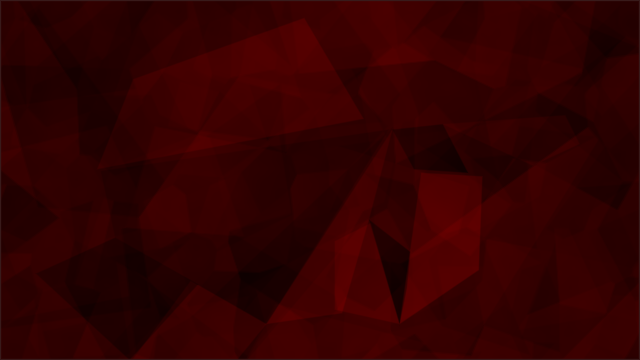
Write a Shadertoy shader that draws this background.

```glsl
// Dark red crumpled facets: translucent shards over large folded planes, in a thin grey frame.

const float BASE_RED = 0.182;
const vec3 FRAME_COLOUR = vec3(0.22, 0.10, 0.10);
const float FRAME_WIDTH = 0.0035;

vec2 hash2(vec2 p) {
    vec3 q = fract(p.xyx * vec3(0.1031, 0.1030, 0.0973));
    q += dot(q, q.yzx + 33.33);
    return fract((q.xx + q.yz) * q.zy);
}

mat2 rotation(float angle) {
    float c = cos(angle), s = sin(angle);
    return mat2(c, s, -s, c);
}

float cross2(vec2 a, vec2 b) {
    return a.x * b.y - a.y * b.x;
}

float cornerSlope(vec2 cell, vec2 corner, vec2 f) {
    return dot(hash2(cell + corner) * 2.0 - 1.0, f - corner);
}

float gradientNoise(vec2 p) {
    vec2 cell = floor(p), f = fract(p);
    vec2 u = f * f * f * (f * (f * 6.0 - 15.0) + 10.0);
    float low = mix(cornerSlope(cell, vec2(0, 0), f), cornerSlope(cell, vec2(1, 0), f), u.x);
    float high = mix(cornerSlope(cell, vec2(0, 1), f), cornerSlope(cell, vec2(1, 1), f), u.x);
    return mix(low, high, u.y);
}

// Tone of one cell: a flat value, a gentle slope and a sharp crease.
float shardTone(vec2 cell, vec2 offset, float blur) {
    vec2 h = hash2(cell + 71.0);
    vec2 direction = rotation(6.2832 * h.y) * vec2(1.0, 0.0);
    float along = dot(offset, direction);
    float crease = smoothstep(-blur, blur, along + 0.15) - 0.5;
    return (h.x * 2.0 - 1.0) + 0.7 * crease + 0.5 * along;
}

// Irregular straight-edged cells, antialiased across their shared edges.
float shards(vec2 p, float blur) {
    vec2 home = floor(p);
    vec2 r1 = vec2(0.0), r2 = vec2(0.0), cell1 = home, cell2 = home;
    float d1 = 100.0, d2 = 100.0;
    for (int j = -2; j <= 2; j++)
    for (int i = -2; i <= 2; i++) {
        vec2 cell = home + vec2(i, j);
        vec2 r = cell + hash2(cell) - p;
        float d = dot(r, r);
        if (d < d1) {
            d2 = d1; r2 = r1; cell2 = cell1;
            d1 = d; r1 = r; cell1 = cell;
        } else if (d < d2) {
            d2 = d; r2 = r; cell2 = cell;
        }
    }
    float edge = (d2 - d1) / (2.0 * max(length(r2 - r1), 0.001));
    float own = shardTone(cell1, r1, blur);
    float other = shardTone(cell2, r2, blur);
    return mix(0.5 * (own + other), own, smoothstep(0.0, blur, edge));
}

float insideEdge(vec2 p, vec2 a, vec2 b) {
    return cross2(normalize(b - a), p - a);
}

// Convex four-cornered plane, shaded from corner a towards corner c.
float fold(vec2 p, vec2 a, vec2 b, vec2 c, vec2 d, float blur) {
    float turn = sign(cross2(c - a, d - b));
    float depth = min(min(turn * insideEdge(p, a, b), turn * insideEdge(p, b, c)),
                      min(turn * insideEdge(p, c, d), turn * insideEdge(p, d, a)));
    float along = clamp(dot(p - a, c - a) / dot(c - a, c - a), 0.0, 1.0);
    return smoothstep(-blur, blur, depth) * mix(0.8, 1.15, along);
}

// The large light and dark planes that carry the composition.
float largeFolds(vec2 p, float blur) {
    float t = 0.0;
    t += 0.075 * fold(p, vec2(0.27, 0.53), vec2(0.37, 0.78), vec2(0.845, 0.95), vec2(1.01, 0.67), blur);
    t += 0.110 * fold(p, vec2(1.17, 0.52), vec2(1.34, 0.51), vec2(1.33, 0.25), vec2(1.11, 0.10), blur);
    t += 0.075 * fold(p, vec2(1.09, 0.64), vec2(0.74, 0.10), vec2(0.95, 0.13), vec2(1.025, 0.39), blur);
    t += 0.070 * fold(p, vec2(0.93, 0.33), vec2(1.03, 0.38), vec2(1.11, 0.10), vec2(0.93, 0.14), blur);
    t += 0.060 * fold(p, vec2(0.53, 0.22), vec2(0.74, 0.10), vec2(0.65, -0.01), vec2(0.36, -0.01), blur);
    t += 0.045 * fold(p, vec2(1.23, 0.655), vec2(1.57, 0.68), vec2(1.61, 0.60), vec2(1.48, 0.54), blur);
    t -= 0.035 * fold(p, vec2(0.28, 0.525), vec2(1.08, 0.64), vec2(0.74, 0.10), vec2(0.32, 0.34), blur);
    t -= 0.090 * fold(p, vec2(1.09, 0.64), vec2(1.23, 0.655), vec2(1.30, 0.52), vec2(1.15, 0.53), blur);
    t -= 0.070 * fold(p, vec2(0.10, 0.24), vec2(0.32, 0.34), vec2(0.55, 0.21), vec2(0.36, 0.0), blur);
    t -= 0.110 * fold(p, vec2(1.025, 0.39), vec2(1.14, 0.30), vec2(1.13, 0.20), vec2(1.11, 0.10), blur);
    return t;
}

void mainImage(out vec4 fragColor, in vec2 fragCoord) {
    float pixel = 1.0 / iResolution.y;
    vec2 p = fragCoord * pixel;
    vec2 size = iResolution.xy * pixel;

    // Overlapping shard layers, each finer, fainter and turned further.
    float red = BASE_RED + largeFolds(p, pixel);
    float scale = 2.3, strength = 0.036;
    for (int i = 0; i < 4; i++) {
        float layer = float(i);
        vec2 q = rotation(0.6 + 1.1 * layer) * p * vec2(scale, scale * 0.65);
        red += strength * shards(q + 17.3 * layer, scale * pixel);
        scale *= 1.5;
        strength *= 0.82;
    }

    // Faint cloudy mottling.
    red += 0.014 * gradientNoise(p * 9.0) + 0.010 * gradientNoise(p * 23.0);
    vec3 colour = vec3(clamp(red, 0.035, 0.40), 0.0, 0.0);

    // Thin frame along the canvas edge.
    vec2 margin = min(p, size - p);
    float inner = smoothstep(-0.5 * pixel, 0.5 * pixel, min(margin.x, margin.y) - FRAME_WIDTH);
    fragColor = vec4(mix(FRAME_COLOUR, colour, inner), 1.0);
}
```
